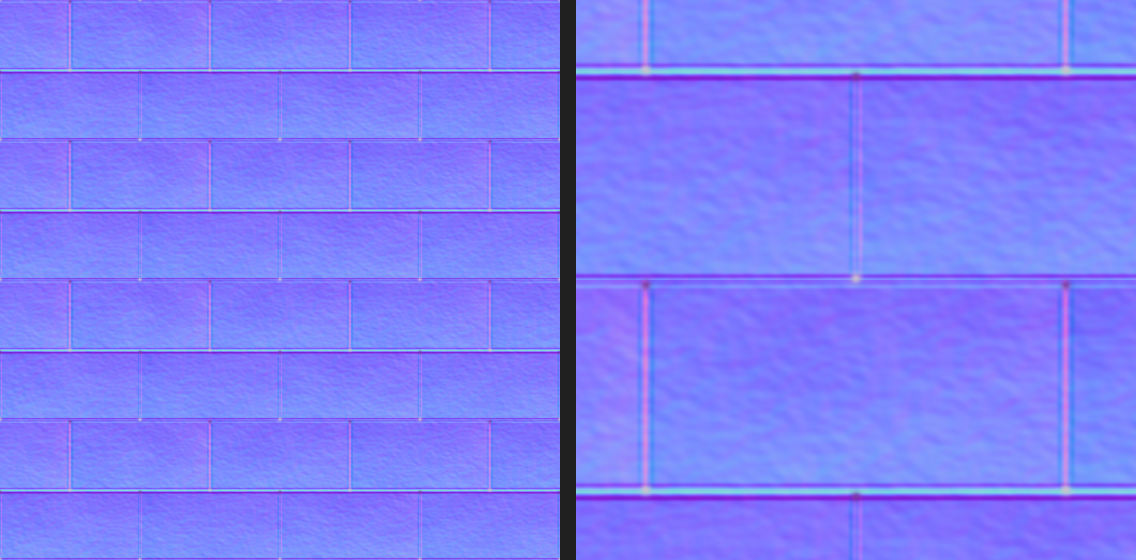
Left: the whole. Right: its middle third, enlarged.
A Shadertoy shader for this texture map:

```glsl
const vec2 BRICKS = vec2(4.0, 8.0);
const float LINE_WIDTH = 0.0014;
const float LINE_GAP = 0.0039;

float hash(vec2 p) {
    vec3 q = fract(p.xyx * vec3(0.1031, 0.1030, 0.0973));
    q += dot(q, q.yzx + 33.33);
    return fract((q.x + q.y) * q.z);
}

// Gradient at a lattice corner, dotted with the offset from it
float corner(vec2 cell, vec2 offset, vec2 period) {
    vec2 id = mod(cell, period);
    vec2 gradient = 2.0 * vec2(hash(id + 5.0), hash(id + 71.0)) - 1.0;
    return dot(gradient, offset);
}

// Gradient noise that wraps after a whole number of cells
float noise(vec2 p, vec2 period) {
    vec2 i = floor(p), f = fract(p);
    vec2 w = f * f * f * (f * (f * 6.0 - 15.0) + 10.0);
    vec2 e = vec2(1.0, 0.0);
    return mix(mix(corner(i, f, period), corner(i + e.xy, f - e.xy, period), w.x),
               mix(corner(i + e.yx, f - e.yx, period), corner(i + 1.0, f - 1.0, period), w.x), w.y);
}

// The relief recurs with every pair of courses
float relief(vec2 uv) {
    vec2 cells = vec2(56.0, 80.0);
    float coarse = noise(uv * cells, cells * vec2(1.0, 0.25));
    cells *= 2.0;
    float fine = noise(uv * cells, cells * vec2(1.0, 0.25));
    return 0.5 * coarse + 0.32 * fine;
}

vec2 reliefSlope(vec2 uv, float strength) {
    vec2 e = vec2(0.0013, 0.0);
    return strength * vec2(relief(uv - e.xy) - relief(uv + e.xy),
                           relief(uv - e.yx) - relief(uv + e.yx));
}

float ridge(float d, float width) {
    return exp(-d * d / (width * width));
}

// Horizontal position in bricks; odd courses shift by half a brick
float courseX(float x, float row) {
    return x * BRICKS.x - 0.5 * mod(row, 2.0);
}

float uprightDistance(float x, float row) {
    return (fract(courseX(x, row) + 0.5) - 0.5) / BRICKS.x;
}

// Gentle pillow shape with uneven sides
vec2 pillowSlope(vec2 local, vec2 id) {
    float left = 0.05 + 0.10 * hash(id + 3.0);
    float right = 0.04 + 0.17 * hash(id + 11.0);
    float side = right * exp(-8.0 * (1.0 - local.x)) - left * exp(-8.0 * local.x);
    return vec2(side, mix(0.19, -0.18, local.y));
}

// Bed joints alternate between bold and faint
float bedSlope(float d, float bold) {
    float strong = 1.10 * ridge(d, LINE_WIDTH)
                 - 0.52 * ridge(d - LINE_GAP, LINE_WIDTH)
                 - 0.95 * ridge(d + LINE_GAP, LINE_WIDTH);
    float faint = 0.30 * ridge(d + LINE_GAP, LINE_WIDTH)
                - 0.70 * ridge(d - 0.6 * LINE_GAP, LINE_WIDTH);
    return mix(faint, strong, bold);
}

float uprightSlope(float d, float bold, float wear) {
    float strong = 0.72 * ridge(d, LINE_WIDTH)
                 - 0.36 * ridge(d + LINE_GAP, LINE_WIDTH)
                 - 0.30 * ridge(d - LINE_GAP, LINE_WIDTH);
    float faint = 0.42 * ridge(d - 0.7 * LINE_GAP, LINE_WIDTH)
                - 0.40 * ridge(d + 0.8 * LINE_GAP, LINE_WIDTH);
    return wear * mix(faint, strong, bold);
}

void mainImage(out vec4 fragColor, in vec2 fragCoord) {
    vec2 uv = fragCoord / iResolution.xy;

    // Brick cell
    float row = floor(uv.y * BRICKS.y);
    float x = courseX(uv.x, row);
    vec2 local = vec2(fract(x), fract(uv.y * BRICKS.y));
    vec2 id = vec2(mod(floor(x), BRICKS.x), mod(row, 2.0));

    // Nearest bed joint
    float bed = floor(uv.y * BRICKS.y + 0.5);
    float bold = mod(bed, 2.0);
    float bedD = uv.y - bed / BRICKS.y + 0.001 * bold;
    float uprightD = uprightDistance(uv.x, row);

    // Stone face: pillow, broad unevenness and fine grain
    vec2 slope = pillowSlope(local, id);
    slope += vec2(0.06, 0.10) * noise(uv * vec2(12.0, 24.0), vec2(12.0, 6.0));
    slope += reliefSlope(uv, 0.55);

    // Mortar lines
    float inBed = ridge(bedD, 2.0 * LINE_GAP);
    vec2 jointId = vec2(mod(floor(x + 0.5), BRICKS.x), id.y);
    float wear = 0.8 + 0.3 * hash(jointId + 23.0)
               + 0.6 * noise(uv * vec2(64.0, 128.0), vec2(64.0, 32.0));
    slope.x += uprightSlope(uprightD, id.y, wear) * (1.0 - 0.7 * inBed);
    slope.y += bedSlope(bedD, bold);
    vec3 color = 0.5 + 0.5 * normalize(vec3(slope, 1.0));

    // Pale knots below uprights, dark knots above them
    float foot = length(vec2(uprightDistance(uv.x, bed), bedD - 0.001));
    float head = length(vec2(uprightDistance(uv.x, bed - 1.0), bedD + 0.003));
    color = mix(color, vec3(0.80, 0.76, 0.80), 0.9 * ridge(foot, 0.0032));
    color = mix(color, vec3(0.48, 0.22, 0.60), 0.8 * ridge(head, 0.0028));

    fragColor = vec4(color, 1.0);
}
```
